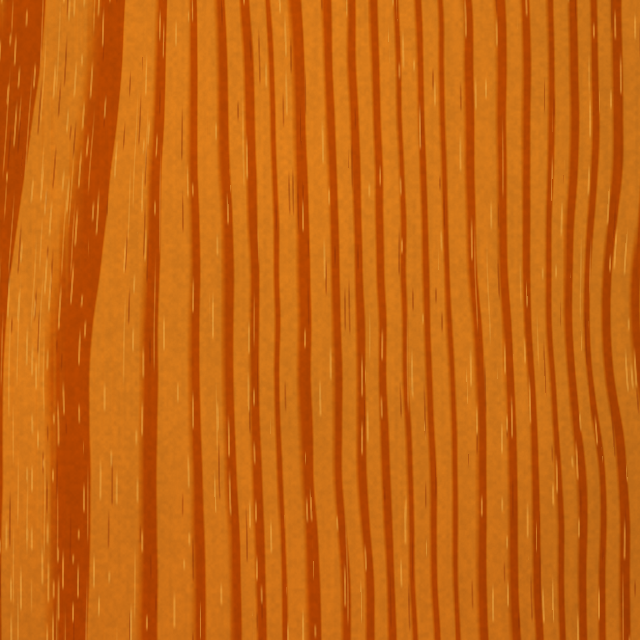
A WebGL 1 fragment shader for this texture:

```glsl
precision highp float;

// Varnished pine board: vertical growth rings, wide on the left and narrow on
// the right, each fading from pale earlywood to a crisp-edged dark latewood.
// A bent ring phase sets the bands; fibres, pores and fine mottling go on top.

uniform vec2 u_resolution;

const vec3 PALE = vec3(0.82, 0.465, 0.105);
const vec3 AMBER = vec3(0.765, 0.38, 0.045);
const vec3 RUST = vec3(0.69, 0.27, 0.008);
const vec3 PORE_LIGHT = vec3(0.90, 0.62, 0.25);
const vec3 PORE_DARK = vec3(0.55, 0.19, 0.02);

float hash(vec2 p) {
  return fract(sin(dot(p, vec2(127.1, 311.7))) * 43758.5453);
}

float noise(vec2 p) {
  vec2 cell = floor(p);
  vec2 f = fract(p);
  f = f * f * (3.0 - 2.0 * f);
  float low = mix(hash(cell), hash(cell + vec2(1.0, 0.0)), f.x);
  float high = mix(hash(cell + vec2(0.0, 1.0)), hash(cell + vec2(1.0, 1.0)), f.x);
  return mix(low, high, f.y);
}

float fbm(vec2 p) {
  float sum = 0.0;
  float weight = 0.5;
  for (int i = 0; i < 3; i++) {
    sum += weight * (noise(p) - 0.5);
    p = p * 2.03 + 17.3;
    weight *= 0.5;
  }
  return sum;
}

// Sideways bend of the rings: swept top left, leaning middle, bulging right
float bend(vec2 p) {
  float left = 1.0 - smoothstep(0.15, 0.36, p.x);
  float right = smoothstep(0.74, 1.0, p.x);
  float rise = (p.y - 0.5) / 0.2;
  float shift = 0.066 * left * smoothstep(0.38, 1.05, p.y);
  shift += 0.035 * (0.5 - p.y) * (1.0 - left) * (1.0 - 0.6 * right);
  shift -= 0.030 * right * exp(-rise * rise);
  return shift + 0.022 * fbm(vec2(p.x * 5.0, p.y * 3.0) + 4.0);
}

// Ring count from the left edge; its slope is the ring density
float ringPhase(float x) {
  float tightening = 0.95 * log(1.0 + exp((x - 0.30) / 0.05));
  float swell = 0.22 * sin((x - 0.63) * 23.3) * smoothstep(0.3, 0.5, x);
  return 7.0 * x + tightening + swell + 0.25 * (noise(vec2(x * 24.0, 3.0)) - 0.5);
}

// Darkness across one ring: slow rise, then a sharp fall at the boundary
float latewood(float phase, float softness) {
  float t = fract(phase);
  float start = 0.40 + 0.16 * hash(vec2(floor(phase), 8.0));
  float edge = clamp(softness, 0.03, 0.22);
  float rise = smoothstep(start, start + 0.27, t);
  return rise * (1.0 - smoothstep(1.0 - edge, 1.0, t));
}

// Sparse thin vertical dashes, one candidate per cell
float dashes(vec2 p, vec2 cells, float density, float seed) {
  float column = floor(p.x * cells.x);
  float y = p.y * cells.y + 10.0 * hash(vec2(column, seed));
  vec2 id = vec2(column, floor(y) + seed);
  vec2 f = vec2(fract(p.x * cells.x), fract(y));
  float center = 0.35 + 0.3 * hash(id + 5.7);
  float span = 0.25 + 0.7 * hash(id + 9.2);
  float body = 1.0 - smoothstep(0.08, 0.30, abs(f.x - center));
  float ends = smoothstep(0.0, 0.12, f.y) * (1.0 - smoothstep(span * 0.6, span, f.y));
  return body * ends * step(1.0 - density, hash(id));
}

void main() {
  vec2 uv = gl_FragCoord.xy / u_resolution;
  float x = uv.x - bend(uv);
  float fibre = noise(vec2(uv.x * 210.0, uv.y * 5.0)) - 0.5;
  float leftSide = 1.0 - smoothstep(0.08, 0.30, uv.x);

  // Growth rings, with slightly frayed bands
  float density = (ringPhase(x + 0.002) - ringPhase(x - 0.002)) / 0.004;
  float phase = ringPhase(x + 0.0012 * fibre);
  float dark = latewood(phase, 0.006 * density);
  dark = clamp(dark + fibre * mix(0.14, 0.36, leftSide), 0.0, 1.0);
  vec3 color = mix(PALE, AMBER, smoothstep(0.0, 0.55, dark));
  color = mix(color, RUST, smoothstep(0.4, 0.95, dark));

  // Broad tone drift and a slightly deeper lower right
  color *= 1.0 + 0.12 * fbm(uv * vec2(4.0, 2.5) + 31.0);
  color *= mix(vec3(0.965, 0.93, 0.88), vec3(1.01), smoothstep(0.0, 0.5, uv.y));
  color *= 1.0 - 0.035 * smoothstep(0.4, 1.0, uv.x);

  // Pores gather where earlywood turns dark
  float t = fract(phase);
  float nearBand = smoothstep(0.25, 0.5, t) * (1.0 - smoothstep(0.75, 0.97, t));
  vec2 grain = vec2(uv.x - 0.5 * bend(uv), uv.y);
  float amount = 0.04 + 0.24 * nearBand + 0.12 * leftSide;
  float lightPores = dashes(grain, vec2(125.0, 11.0), amount, 2.0);
  lightPores += 0.6 * dashes(grain, vec2(150.0, 4.5), 0.30 * leftSide + 0.03, 21.0);
  float darkPores = dashes(grain, vec2(140.0, 9.0), 0.5 * amount, 43.0);
  color = mix(color, PORE_DARK, 0.40 * darkPores);
  color = mix(color, PORE_LIGHT, 0.62 * clamp(lightPores, 0.0, 1.0));

  // Fine mottled surface
  float mottle = fbm(uv * vec2(150.0, 130.0));
  color *= 1.0 + 0.13 * mottle + 0.035 * fibre;
  gl_FragColor = vec4(clamp(color, 0.0, 1.0), 1.0);
}
```
